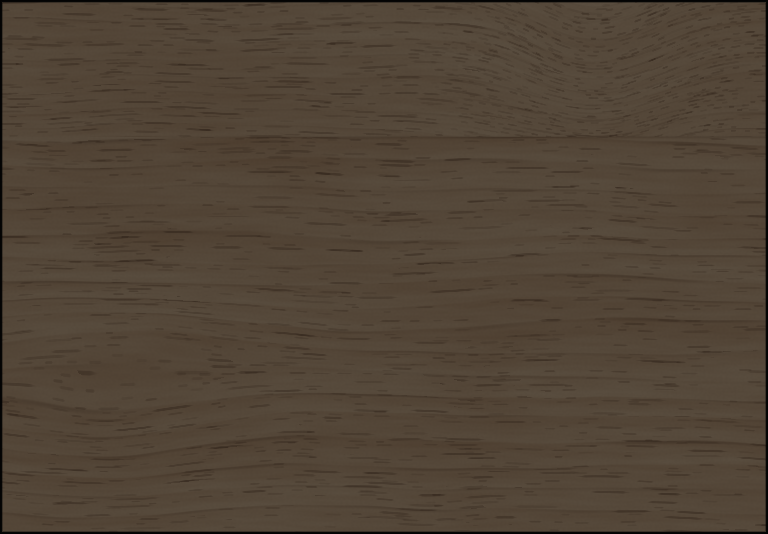
Write a WebGL 2 fragment shader that draws this texture.

```glsl
#version 300 es
precision highp float;

uniform vec2 u_resolution;
out vec4 fragColor;

const float SEAM = 0.743;
const vec3 PALE = vec3(0.346, 0.300, 0.245);
const vec3 BROWN = vec3(0.300, 0.238, 0.180);
const vec3 PORE = vec3(0.205, 0.155, 0.115);

float hash(vec2 p) {
    vec3 q = fract(p.xyx * 0.1031);
    q += dot(q, q.yzx + 33.33);
    return fract((q.x + q.y) * q.z);
}

vec2 gradient(vec2 cell) {
    float angle = 6.2832 * hash(cell);
    return vec2(cos(angle), sin(angle));
}

// Gradient noise, roughly -0.7 to 0.7
float noise(vec2 p) {
    vec2 i = floor(p), f = p - i;
    vec2 u = f * f * f * (f * (f * 6.0 - 15.0) + 10.0);
    vec2 e = vec2(1.0, 0.0);
    float a = dot(gradient(i), f);
    float b = dot(gradient(i + e.xy), f - e.xy);
    float c = dot(gradient(i + e.yx), f - e.yx);
    float d = dot(gradient(i + e.xx), f - e.xx);
    return mix(mix(a, b, u.x), mix(c, d, u.x), u.y);
}

float blob(vec2 p, vec2 center, vec2 size) {
    vec2 q = (p - center) / size;
    return exp(-dot(q, q));
}

// Height across the fibres, bent by waves, a knot and an arch
float grainHeight(vec2 p, float upper) {
    float v = p.y + 0.026 * noise(p * vec2(1.7, 3.0) + upper * 19.0);
    v += 0.006 * noise(p * vec2(6.0, 9.0) + 7.0);
    float knot = blob(p, vec2(0.22, 0.29), vec2(0.22, 0.13));
    float arch = blob(p, vec2(1.12, 0.90), vec2(0.17, 0.22));
    float lower = 1.0 - upper;
    return v - lower * 0.55 * (p.y - 0.29) * knot + upper * 0.085 * arch;
}

// Short tapered dashes scattered along rows of fibre
float pores(vec2 fibre, float rows, float cells, float density, float pixel) {
    float y = fibre.y * rows;
    float row = floor(y);
    float x = fibre.x * cells + 37.0 * hash(vec2(row, rows));
    vec2 id = vec2(floor(x), row + rows);
    float size = mix(0.2, 0.48, hash(id + 5.3));
    float along = abs(fract(x) - 0.5) / size;
    float taper = 1.0 - smoothstep(0.55, 1.0, along);
    float center = mix(0.35, 0.65, hash(id + 11.7));
    float width = 0.20 * taper;
    float soft = 0.5 * rows * pixel;
    float line = 1.0 - smoothstep(width - soft * 0.5, width + soft, abs(fract(y) - center));
    float present = step(hash(id + 2.1), density);
    return line * taper * present * mix(0.35, 1.0, hash(id + 8.9));
}

// Growth rings: slow darkening that ends in a thin broken edge
vec2 growth(vec2 fibre, float count) {
    float t = fibre.y * count + 0.55 * noise(fibre * vec2(1.3, 12.0));
    float s = fract(t), id = floor(t);
    float fade = smoothstep(0.1, 0.9, s) * (1.0 - smoothstep(0.91, 1.0, s));
    float edge = smoothstep(0.80, 0.92, s) * (1.0 - smoothstep(0.93, 1.0, s));
    float broken = smoothstep(-0.25, 0.35, noise(vec2(fibre.x * 3.5, id * 5.37)));
    return vec2(fade, edge * broken) * mix(0.35, 1.0, hash(vec2(id, 4.0)));
}

vec3 wood(vec2 p, float pixel) {
    float upper = step(SEAM, p.y);
    vec2 fibre = vec2(p.x, grainHeight(p, upper) + upper * 3.0);
    vec2 ring = growth(fibre, mix(23.0, 30.0, upper));

    // Clusters where the pores crowd together
    float cluster = smoothstep(0.12, 0.48, noise(p * vec2(3.2, 8.0) + 3.7));
    float heart = blob(p, vec2(0.27, 0.30), vec2(0.20, 0.055));
    cluster = max(cluster, heart) * (1.0 - upper);
    float arch = upper * smoothstep(0.7, 1.05, p.x);

    // Broad tone and fine fibre
    float tone = 0.28 + 0.32 * noise(fibre * vec2(1.5, 9.0));
    tone += 0.24 * noise(fibre * vec2(4.0, 55.0));
    tone += 0.18 * noise(fibre * vec2(14.0, 145.0));
    tone += 0.30 * ring.x * mix(1.0, 0.5, upper) + 0.18 * cluster;
    vec3 color = mix(PALE, BROWN, clamp(tone, 0.0, 1.0));

    // Long and short pores
    float density = 0.14 + 0.20 * upper + 0.32 * cluster + 0.25 * ring.x;
    float longPores = pores(fibre, 112.0, 9.0, density, pixel) * (1.0 - 0.6 * arch);
    float shortPores = pores(fibre + 0.37, 149.0, 23.0, density * 0.8, pixel);
    float archPores = pores(fibre + 0.71, 125.0, 38.0, 0.5, pixel) * arch;
    float dark = 0.52 * longPores + 0.38 * shortPores + 0.40 * archPores;
    dark += 0.42 * ring.y * mix(1.0, 0.5, upper);

    // Joint between the boards
    float joint = 1.0 - smoothstep(0.0, 1.6 * pixel + 0.001, abs(p.y - SEAM));
    dark += 0.24 * joint * smoothstep(0.1, 0.7, p.x);
    color = mix(color, PORE, clamp(dark, 0.0, 0.8));
    return color * (1.0 + 0.025 * noise(p * vec2(190.0, 230.0)));
}

void main() {
    float pixel = 1.0 / u_resolution.y;
    vec2 p = gl_FragCoord.xy * pixel;
    vec2 inset = min(p, vec2(u_resolution.x * pixel, 1.0) - p);
    float margin = min(inset.x, inset.y);
    float inside = smoothstep(0.0042 - pixel, 0.0042 + pixel, margin);
    fragColor = vec4(mix(vec3(0.01), wood(p, pixel), inside), 1.0);
}
```
